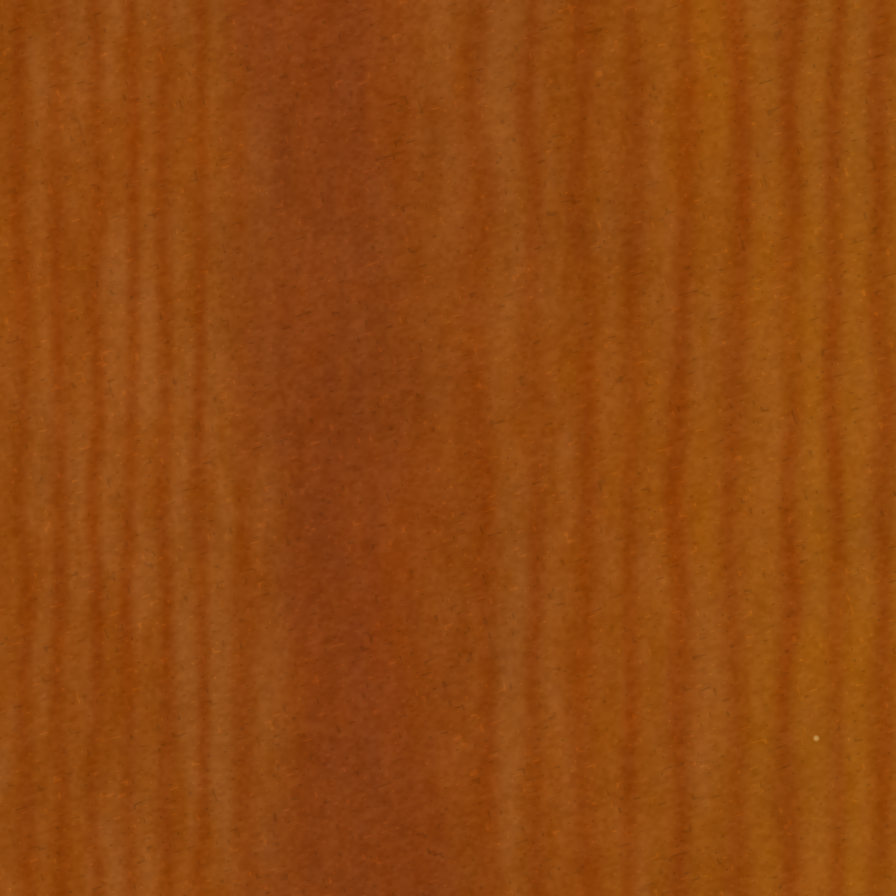
Give the GLSL for this texture, as a Shadertoy shader.

```glsl
#define DARK_BAND vec3(0.512, 0.232, 0.070)
#define RED_LINE vec3(0.528, 0.226, 0.026)
#define MID_WOOD vec3(0.560, 0.278, 0.052)
#define PALE_WOOD vec3(0.586, 0.324, 0.118)
#define GOLD_WOOD vec3(0.600, 0.332, 0.058)
#define LEFT_SPACING 0.040
#define RIGHT_SPACING 0.056
#define LINE_STRENGTH 0.72
#define STREAK_STRENGTH 0.85
#define GRAIN_STRENGTH 0.052
#define SPECK_STRENGTH 0.11

// Integer hash of a lattice cell, 0 to 1
float hash(ivec2 cell) {
    uvec2 q = uvec2(cell) * uvec2(1597u, 3571u);
    uint n = (q.x ^ (q.y << 7)) * 74741u + 12345u;
    n = ((n >> 15) ^ n) * 48271u;
    n = ((n >> 13) ^ n) * 69621u;
    n = (n >> 16) ^ n;
    return float(n & 65535u) / 65535.0;
}

float noise(vec2 p) {
    ivec2 cell = ivec2(floor(p));
    vec2 f = fract(p);
    f = f * f * (3.0 - 2.0 * f);
    float low = mix(hash(cell), hash(cell + ivec2(1, 0)), f.x);
    float high = mix(hash(cell + ivec2(0, 1)), hash(cell + ivec2(1, 1)), f.x);
    return mix(low, high, f.y);
}

float fbm(vec2 p) {
    float sum = 0.0, weight = 0.5;
    for (int i = 0; i < 3; i++) {
        sum += weight * noise(p);
        p = p * 2.03 + 17.3;
        weight *= 0.5;
    }
    return sum / 0.875;
}

// Broad dark heartwood band with a ragged right side, leaning slightly
float darkBand(vec2 p) {
    float x = p.x + 0.05 * (p.y - 0.5) + 0.09 * (fbm(p * vec2(13.0, 5.0) + 40.0) - 0.5);
    return smoothstep(0.24, 0.33, x) * (1.0 - smoothstep(0.41, 0.58, x));
}

// Soft growth lines, closer together on the left, broken along their length
float growthLines(vec2 p) {
    float spacing = mix(LEFT_SPACING, RIGHT_SPACING, smoothstep(0.2, 0.6, p.x));
    float wander = 0.4 * noise(vec2(p.x * 8.0, p.y * 0.7) + 5.0)
                 + 0.30 * noise(p * vec2(28.0, 9.0));
    float wave = 0.5 + 0.5 * cos(6.2832 * (p.x / spacing + wander));
    float fade = 0.35 + 1.0 * fbm(p * vec2(24.0, 6.0) + 70.0);
    return pow(wave, 1.7) * fade;
}

void mainImage(out vec4 fragColor, in vec2 fragCoord) {
    vec2 p = fragCoord / iResolution.xy;
    float band = darkBand(p);

    // Base tone, turning golden to the right
    float gold = smoothstep(0.56, 0.98, p.x + 0.08 * (fbm(p * 4.0) - 0.5));
    vec3 color = mix(MID_WOOD, GOLD_WOOD, gold);

    // Pale streaks: short ragged flecks over cloudy patches
    float broad = fbm(p * vec2(14.0, 4.5) + 11.0);
    float fine = fbm(p * vec2(60.0, 14.0) + 90.0);
    float streak = smoothstep(0.30, 0.72, 0.6 * broad + 0.4 * fine);
    color = mix(color, PALE_WOOD, STREAK_STRENGTH * streak * (1.0 - 0.5 * gold));

    // Dark band, then red growth lines that weaken inside it
    color = mix(color, DARK_BAND, band * (1.0 - 0.25 * streak));
    float line = growthLines(p) * (1.0 - 0.75 * band);
    color = mix(color, RED_LINE, clamp(LINE_STRENGTH * line, 0.0, 0.9));

    // Cloudy shading
    color *= 1.0 + 0.09 * (fbm(p * vec2(9.0, 7.0) + 30.0) - 0.5);
    color *= 1.0 + 0.05 * (fine - 0.5);

    // Soft fine grain on a slight slant, with a faint drift of hue
    vec2 slant = vec2(p.x + 0.3 * p.y, p.y - 0.3 * p.x);
    float grain = noise(slant * vec2(180.0, 230.0) + 300.0)
                + 0.7 * noise(slant * vec2(85.0, 120.0) + 108.0) - 0.85;
    color += GRAIN_STRENGTH * grain * vec3(0.75, 0.65, 0.5);
    float tint = noise(p * vec2(60.0, 40.0) + 25.0) - 0.5;
    color += tint * vec3(0.0, 0.008, 0.024);

    // Sparse dark pores and light flecks
    float speck = noise(slant * vec2(150.0, 210.0) + 460.0);
    float pore = smoothstep(0.82, 1.0, speck);
    float glint = 1.0 - smoothstep(0.0, 0.16, speck);
    color *= 1.0 + SPECK_STRENGTH * (glint - pore);

    // One bright fleck of dust
    float dust = 1.0 - smoothstep(0.001, 0.005, length(p - vec2(0.911, 0.176)));
    color = mix(color, vec3(0.80, 0.62, 0.38), 0.8 * dust);

    fragColor = vec4(clamp(color, 0.0, 1.0), 1.0);
}
```
